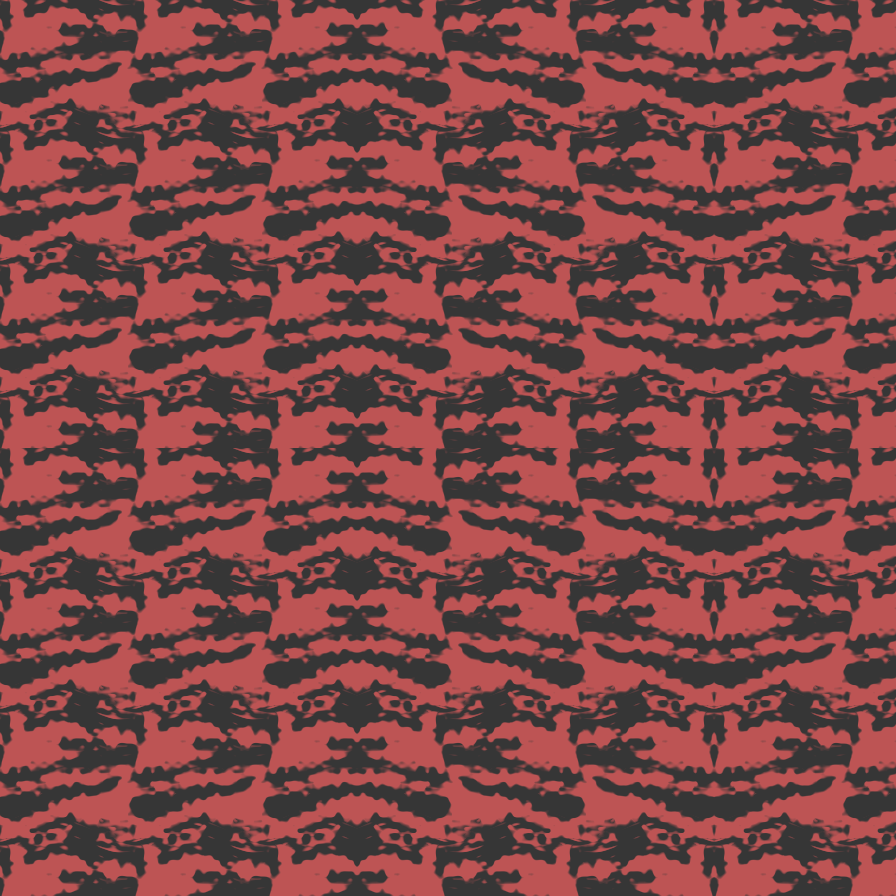
Reproduce this pattern procedurally as a three.js fragment shader.

```glsl
varying vec2 vUv;

float hash(vec2 p) {
  return fract(sin(dot(p, vec2(127.1, 311.7))) * 43758.5453);
}

// Value noise that wraps after a whole tile of cells
float tileNoise(vec2 p, vec2 cells) {
  p *= cells;
  vec2 i = floor(p), f = fract(p);
  f = f * f * (3.0 - 2.0 * f);
  vec2 a = mod(i, cells), b = mod(i + 1.0, cells);
  return mix(mix(hash(a), hash(vec2(b.x, a.y)), f.x),
             mix(hash(vec2(a.x, b.y)), hash(b), f.x), f.y);
}

// Distance to a tapered stroke, wrapped around the tile
float stroke(vec2 p, vec2 a, vec2 b, float ra, float rb) {
  vec2 d = b - a;
  vec2 q = fract(p - 0.5 * (a + b) + 0.5) - 0.5 + 0.5 * d;
  float h = clamp(dot(q, d) / dot(d, d), 0.0, 1.0);
  return length(q - d * h) - mix(ra, rb, h);
}

float camouflage(vec2 p) {
  // Long sloping stripes
  float d = stroke(p, vec2(-0.28, 0.29), vec2(0.50, 0.47), 0.075, 0.03);
  d = min(d, stroke(p, vec2(-0.20, 0.52), vec2(0.62, 0.70), 0.025, 0.075));
  d = min(d, stroke(p, vec2(0.56, 0.47), vec2(0.68, 0.49), 0.03, 0.02));

  // Dome and the mass beside it
  d = min(d, stroke(p, vec2(-0.06, 0.955), vec2(0.06, 0.955), 0.12, 0.125));
  d = min(d, stroke(p, vec2(-0.27, 0.87), vec2(-0.10, 0.88), 0.04, 0.06));
  d = min(d, stroke(p, vec2(0.66, 1.06), vec2(0.95, 1.05), 0.08, 0.07));
  d = min(d, stroke(p, vec2(0.62, 1.17), vec2(0.68, 1.08), 0.05, 0.05));

  // Thin wings and the broken line below
  d = min(d, stroke(p, vec2(0.13, 0.81), vec2(0.42, 0.88), 0.04, 0.015));
  d = min(d, stroke(p, vec2(0.25, 0.91), vec2(0.60, 0.96), 0.025, 0.01));
  d = min(d, stroke(p, vec2(0.18, 1.02), vec2(0.45, 1.06), 0.04, 0.02));
  d = min(d, stroke(p, vec2(-0.10, 0.24), vec2(0.30, 0.225), 0.015, 0.015));

  // Hook cut between the masses
  d = max(d, -stroke(p, vec2(0.62, 1.0), vec2(0.93, 0.945), 0.025, 0.025));

  // Ragged outline
  d += 0.06 * (tileNoise(p, vec2(7.0, 9.0)) - 0.5);
  d += 0.075 * (tileNoise(p, vec2(21.0, 25.0)) - 0.5);

  // Slanted flecks, densest around the dome
  vec2 bent = p + vec2(0.0, 0.07 * sin(6.2832 * p.x));
  float fleck = tileNoise(bent, vec2(11.0, 29.0));
  float density = 0.5 + 0.5 * cos(6.2832 * (p.y - 0.97));
  d = max(d, 0.12 * (fleck - 0.98 + 0.2 * density));
  return d - 0.008;
}

void main() {
  // Upright mirror axes, and the same stack in both halves of the height
  vec2 tile = vec2(abs(mod(vUv.x, 0.797) - 0.3985) / 0.1495,
                   mod(1.0 - vUv.y, 0.5) / 0.1484);
  float red = smoothstep(-0.014, 0.014, camouflage(tile));
  gl_FragColor = vec4(mix(vec3(0.21), vec3(0.74, 0.33, 0.33), red), 1.0);
}
```
